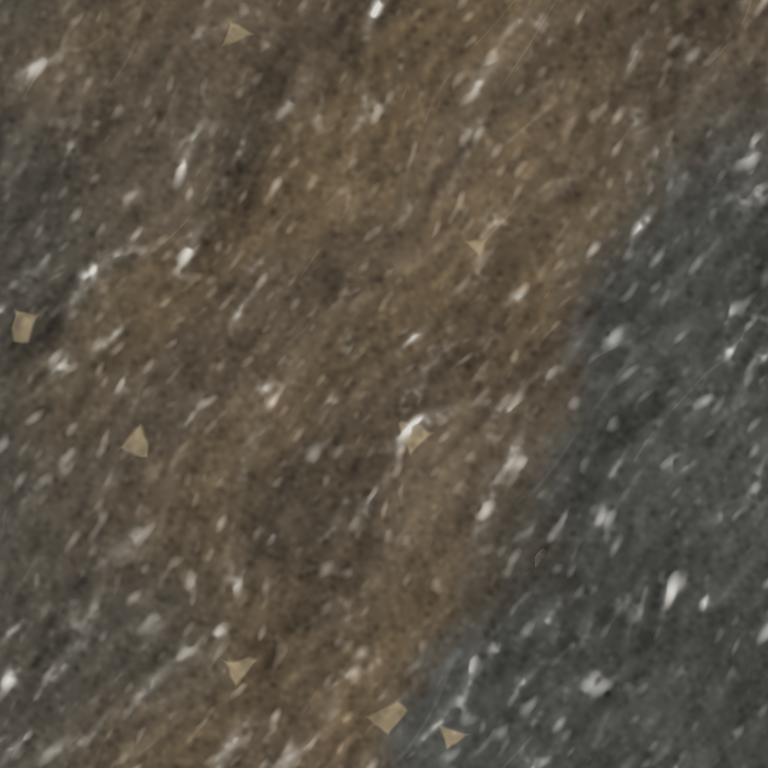
Give the GLSL for this texture, as a Shadertoy shader.

```glsl
// Crumpled translucent film: brown-grey fibres, slanted silvery glints and a few tan flakes.
#define GRAIN_ANGLE 0.94
#define BROWN vec3(0.345, 0.304, 0.250)
#define SLATE vec3(0.278, 0.278, 0.264)
#define WARMTH vec3(0.045, 0.030, 0.008)
#define SILVER vec3(0.87, 0.86, 0.83)
#define TAN vec3(0.60, 0.54, 0.43)
#define STREAK_SHARE 0.50
#define CRINKLE_SHARE 0.26
#define FLAKE_SHARE 0.36
#define MOTTLE 0.17

vec3 hash3(vec2 p) {
    vec3 h = fract(p.xyx * vec3(0.1031, 0.1030, 0.0973));
    h += dot(h, h.yxz + 33.33);
    return fract((h.xxy + h.yzz) * h.zyx);
}

vec2 rotate(vec2 p, float a) {
    float c = cos(a), s = sin(a);
    return vec2(c * p.x + s * p.y, c * p.y - s * p.x);
}

// Signed cellular noise: one soft random blob per cell.
float blobNoise(vec2 p) {
    vec2 cell = floor(p);
    float sum = 0.0;
    for (int y = -1; y <= 1; y++)
    for (int x = -1; x <= 1; x++) {
        vec2 id = cell + vec2(x, y);
        vec3 h = hash3(id + 71.0);
        vec2 d = p - id - h.xy;
        float k = max(1.0 - dot(d, d), 0.0);
        sum += (2.0 * h.z - 1.0) * k * k * k;
    }
    return sum;
}

// Scattered soft ellipses, slightly bent and turned, lying along the x axis.
float glints(vec2 p, float size, vec2 radius, float share, float seed) {
    vec2 cell = floor(p / size);
    float glow = 0.0;
    for (int y = -1; y <= 1; y++)
    for (int x = -1; x <= 1; x++) {
        vec2 id = cell + vec2(x, y);
        vec3 place = hash3(id + seed);
        vec3 look = hash3(id + seed + 37.0);
        vec2 d = rotate(p - (id + place.xy) * size, 0.7 * (look.x - 0.5));
        d.y += 6.0 * (look.y - 0.5) * d.x * d.x;
        d /= radius * (0.55 + 0.65 * look.z);
        float power = 0.3 + 0.8 * look.y * look.y;
        glow = max(glow, step(place.z, share) * power * exp(-dot(d, d)));
    }
    return glow;
}

// Rough three-sided chips; returns coverage.
float flakes(vec2 p, float edge) {
    float size = 0.19;
    vec2 cell = floor(p / size);
    float cover = 0.0;
    for (int y = -1; y <= 1; y++)
    for (int x = -1; x <= 1; x++) {
        vec2 id = cell + vec2(x, y);
        vec3 place = hash3(id + 211.0);
        vec3 look = hash3(id + 257.0);
        vec2 d = p - (id + place.xy) * size;
        float dist = -1.0;
        for (int k = 0; k < 3; k++) {
            float a = 6.283 * look.x + float(k) * (1.7 + 0.6 * look.y);
            dist = max(dist, dot(d, vec2(cos(a), sin(a))));
        }
        dist = max(dist, length(d) - 0.014) + edge;
        float chip = 1.0 - smoothstep(-0.003, 0.003, dist - 0.007 - 0.007 * look.z);
        cover = max(cover, chip * step(place.z, FLAKE_SHARE));
    }
    return cover;
}

void mainImage(out vec4 fragColor, in vec2 fragCoord) {
    vec2 uv = fragCoord / iResolution.xy;

    // Grain space: x runs along the fibres, gently waved by layered sines.
    vec2 grain = rotate(uv, GRAIN_ANGLE);
    grain.y += 0.012 * sin(grain.x * 9.0 + 5.0 * grain.y) + 0.005 * sin(grain.x * 23.0 - 11.0 * grain.y);

    float broad = blobNoise(uv * 5.0 + 3.0);
    float fold = blobNoise(grain * vec2(5.0, 20.0) + 9.0);
    float fibre = blobNoise(grain * vec2(28.0, 68.0));
    float speck = blobNoise(uv * 115.0);
    float crease = blobNoise(grain * vec2(42.0, 85.0) + 40.0);

    // Cool slate areas at the lower right and along the left edge.
    float right = smoothstep(-0.05, 0.10, uv.x - 0.51 - 0.39 * uv.y + 0.08 * broad + 0.03 * fibre);
    right *= 1.0 - smoothstep(0.68, 0.98, uv.y + 0.1 * broad);
    float left = 0.6 * (1.0 - smoothstep(-0.05, 0.32, uv.x + 0.15 * broad));
    float cool = max(right, left);

    // Fibrous ground with warm bands and thin pale folds.
    vec3 color = mix(BROWN, SLATE, cool);
    float band = smoothstep(-0.1, 0.7, blobNoise(grain * vec2(3.0, 8.0) + 17.0));
    color += WARMTH * band * (1.0 - cool);
    color *= 1.0 + MOTTLE * (0.8 * fold + fibre + 0.8 * speck) + 0.06 * broad;
    float ridge = 1.0 - smoothstep(0.0, 0.09, abs(fold - 0.1));
    color += 0.05 * ridge * smoothstep(-0.2, 0.6, broad + fibre);
    color += 0.22 * max(crease - 0.4, 0.0);

    // Tan flakes.
    float chip = flakes(uv, 0.004 * fibre);
    color = mix(color, TAN * (1.0 + 0.14 * fibre + 0.12 * speck), 0.85 * chip);

    // Long streaks and short crinkled patches, broken up by creases.
    float streak = glints(grain, 0.085, vec2(0.036, 0.0078), STREAK_SHARE - 0.2 * right, 11.0);
    float patchGlow = glints(grain, 0.06, vec2(0.020, 0.012), CRINKLE_SHARE + 0.22 * cool, 131.0);
    float sparkle = smoothstep(-0.2, 0.6, crease + 0.25 * speck);
    float shine = streak * (0.3 + 0.8 * sparkle) + patchGlow * (0.1 + 0.9 * sparkle);
    color = mix(color, SILVER, clamp(shine, 0.0, 0.95));

    fragColor = vec4(clamp(color, 0.0, 1.0), 1.0);
}
```
